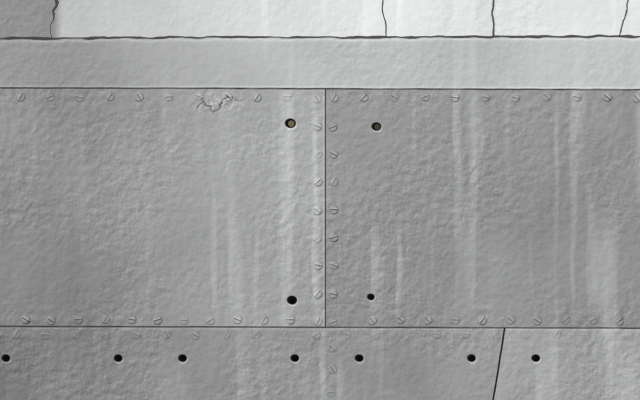
This texture is drawn by a Shadertoy shader. Its source:

```glsl
// Weathered painted metal panels with slotted screws, drilled holes and masonry courses above.
#define COURSE_Y 0.907
#define TOP_Y 0.778
#define LOW_Y 0.182
#define MID_X 0.8135
#define SCREW_R 0.0105
#define GRAIN 0.20
#define STREAK 0.10
#define LIGHT_DIR vec2(-0.6, 0.8)

float hash(vec2 p) {
    vec3 q = fract(vec3(p.xyx) * 0.1031);
    q += dot(q, q.yzx + 33.33);
    return fract((q.x + q.y) * q.z);
}

float noise(vec2 p) {
    vec2 i = floor(p), f = fract(p);
    f = f * f * (3.0 - 2.0 * f);
    return mix(mix(hash(i), hash(i + vec2(1, 0)), f.x),
               mix(hash(i + vec2(0, 1)), hash(i + vec2(1, 1)), f.x), f.y);
}

float fbm(vec2 p) {
    float sum = 0.0, amp = 0.5;
    for (int i = 0; i < 4; i++) {
        sum += amp * noise(p);
        p = mat2(1.6, 1.2, -1.2, 1.6) * p + 7.3;
        amp *= 0.5;
    }
    return sum;
}

// Coverage of a smooth line at signed distance d
float line(float d, float width) {
    float aa = 0.8 / iResolution.y;
    return 1.0 - smoothstep(width - aa, width + aa, abs(d));
}

// Shade change from the nearest slotted screw in an evenly spaced row
float screws(vec2 p, vec2 first, vec2 pitch, float count) {
    float k = clamp(round(dot(p - first, pitch) / dot(pitch, pitch)), 0.0, count - 1.0);
    vec2 id = vec2(k, floor(dot(first, vec2(310.0, 170.0))));
    vec2 d = p - first - k * pitch + (hash(id) - 0.5) * 0.004;
    float turn = 0.5 + 2.2 * hash(id + 9.0), r = length(d);
    float head = 1.0 - smoothstep(SCREW_R * 0.8, SCREW_R, r);
    float rim = exp(-pow((r - SCREW_R) / 0.0022, 2.0));
    float lit = dot(d, LIGHT_DIR) / SCREW_R;
    float across = dot(d, vec2(cos(turn), sin(turn)));
    float slot = head * (line(across - 0.0028, 0.0012) * 0.12 - line(across, 0.0016) * 0.20);
    return (rim * (0.11 * lit - 0.07) + slot + head * 0.025) * mix(0.55, 1.1, hash(id + 4.0));
}

// Punch a hole with a bright lower lip
void hole(inout vec3 col, vec2 p, vec2 c, float radius, vec3 inside) {
    float aa = 1.0 / iResolution.y;
    float d = length((p - c) * vec2(0.92, 1.08));
    float lip = exp(-pow((length(p - c - vec2(0.002, -0.003)) - radius) / 0.002, 2.0));
    col += 0.13 * lip;
    col = mix(col, vec3(0.08), 1.0 - smoothstep(radius - aa, radius + aa, d));
    float core = length(p - c - vec2(0.002, -0.001));
    col = mix(col, inside, 1.0 - smoothstep(radius * 0.5, radius * 0.8, core));
}

void mainImage(out vec4 fragColor, in vec2 fragCoord) {
    vec2 p = fragCoord / iResolution.y;
    float wobble = fbm(p * 28.0) - 0.47;
    float courseD = p.y - COURSE_Y - 0.003 * (p.x - 0.8) - 0.008 * wobble;
    float topD = p.y - TOP_Y + 0.003 * (p.x - 0.8) - 0.002 * wobble;
    float lowD = p.y - LOW_Y + 0.003 * (p.x - 0.8) - 0.001 * wobble;
    float metal = 1.0 - smoothstep(-0.001, 0.001, topD);
    float course = smoothstep(-0.002, 0.002, courseD);
    float lower = 1.0 - smoothstep(-0.001, 0.001, lowD);
    float cutD = p.x - 1.233 - 0.16 * p.y - 0.002 * wobble;

    // Broad tone of each part
    float leftTone = mix(0.515, 0.635, smoothstep(0.0, 0.75, p.x)) + 0.04 * smoothstep(0.3, 0.75, p.y);
    float rightTone = 0.575 + 0.025 * smoothstep(0.3, 0.75, p.y) - 0.015 * smoothstep(1.3, 1.6, p.x);
    float tone = mix(leftTone, rightTone, smoothstep(MID_X - 0.001, MID_X + 0.001, p.x));
    float lowTone = mix(0.50, 0.59, smoothstep(0.0, 0.8, p.x)) + 0.04 * smoothstep(-0.001, 0.001, cutD);
    tone = mix(tone, lowTone, lower);
    float bandTone = mix(0.59, 0.73, smoothstep(0.05, 0.7, p.x)) + 0.03 * smoothstep(1.0, 1.5, p.x);
    float blockTone = mix(0.57, mix(0.77, 0.89, smoothstep(0.15, 1.0, p.x)), smoothstep(0.13, 0.16, p.x));
    tone = mix(mix(bandTone, blockTone, course), tone, metal);
    tone += 0.10 * (fbm(p * vec2(5.0, 4.0)) - 0.47);

    // Embossed paint and vertical runs
    vec2 shift = LIGHT_DIR * 0.0025;
    float relief = fbm((p - shift) * 75.0) - fbm((p + shift) * 75.0);
    float rough = mix(0.55, 1.25, smoothstep(0.3, 0.65, fbm(p * 6.0 + 3.0)));
    tone += GRAIN * relief * rough * mix(0.6, 1.0, metal);
    float runs = smoothstep(0.55, 0.95, noise(vec2(p.x * 48.0 + 0.4 * noise(p * 9.0), p.y * 3.0)));
    float runArea = mix(0.25, 1.0, smoothstep(0.3, 0.7, p.x)) * mix(0.4, 1.0, metal);
    tone += STREAK * (runs - 0.2) * runArea * mix(0.4, 1.0, noise(p * vec2(70.0, 14.0)));
    tone += 0.06 * exp(-pow((p.x - 0.71) / 0.012, 2.0)) * metal * (1.0 - lower);

    // Screw rows and columns
    tone += screws(p, vec2(0.052, 0.758), vec2(0.074, 0), 10.0);
    tone += screws(p, vec2(0.910, 0.757), vec2(0.076, 0), 10.0);
    tone += screws(p, vec2(0.0625, 0.200), vec2(0.0663, 0), 11.0);
    tone += screws(p, vec2(0.931, 0.199), vec2(0.0688, 0), 10.0);
    for (float side = 0.0; side < 2.0; side++)
        tone += screws(p, vec2(0.794 + 0.0395 * side, 0.754), vec2(0, -0.0698), 9.0);
    tone += 0.5 * screws(p, vec2(0.040, 0.163), vec2(0.075, 0), 20.0);
    tone += 0.6 * screws(p, vec2(0.830, 0.130), vec2(0, -0.055), 3.0);

    // Chipped patch and its jagged crack
    float chip = exp(-dot((p - vec2(0.54, 0.745)) / vec2(0.06, 0.025), (p - vec2(0.54, 0.745)) / vec2(0.06, 0.025)));
    float chipD = p.y - 0.738 - 0.25 * (p.x - 0.54) - 0.05 * wobble;
    tone += chip * (0.04 - 0.30 * line(chipD, 0.002) + 0.35 * relief);

    // Seams with lit edges and worn gaps
    float wear = noise(p * vec2(35.0, 9.0));
    tone += 0.10 * exp(-abs(courseD + 0.007) / 0.003) + 0.08 * exp(-abs(topD - 0.005) / 0.002);
    tone += 0.07 * exp(-abs(lowD + 0.005) / 0.002) + 0.06 * line(p.x - MID_X + 0.004, 0.001) * metal * (1.0 - lower);
    tone = mix(tone, 0.23, line(courseD, 0.001 + 0.003 * wear) * 0.85);
    tone = mix(tone, 0.22, max(line(topD, 0.0018), line(lowD, 0.0017)) * mix(0.55, 0.95, wear));
    tone = mix(tone, 0.23, line(p.x - MID_X, 0.0013) * metal * (1.0 - lower) * 0.9);
    tone = mix(tone, 0.16, line(cutD, 0.002) * lower);
    float rise = p.y - COURSE_Y;
    float joints = line(p.x - 0.966 + 0.10 * rise - 0.015 * wobble, 0.0015);
    joints = max(joints, line(p.x - 1.234 - 0.012 * wobble, 0.002));
    joints = max(joints, line(p.x - 1.548 - 0.25 * rise - 0.02 * wobble, 0.0015));
    joints = max(joints, line(p.x - 0.138 - 0.04 * wobble, 0.001 + 0.07 * max(rise - 0.03, 0.0)));
    tone = mix(tone, 0.24, joints * course * 0.85);

    // Neutral paint and drilled holes
    vec3 col = tone * vec3(0.995, 1.004, 1.0);
    hole(col, p, vec2(0.726, 0.692), 0.0125, vec3(0.43, 0.39, 0.32));
    hole(col, p, vec2(0.941, 0.684), 0.0110, vec3(0.27, 0.25, 0.20));
    hole(col, p, vec2(0.730, 0.250), 0.0115, vec3(0.04));
    hole(col, p, vec2(0.927, 0.258), 0.0085, vec3(0.04));
    for (float k = 0.0; k < 7.0; k++)
        hole(col, p, vec2(0.0146 + 0.2208 * k + 0.06 * mod(k, 2.0), 0.105), 0.0098, vec3(0.04));
    fragColor = vec4(clamp(col, 0.0, 1.0), 1.0);
}
```
